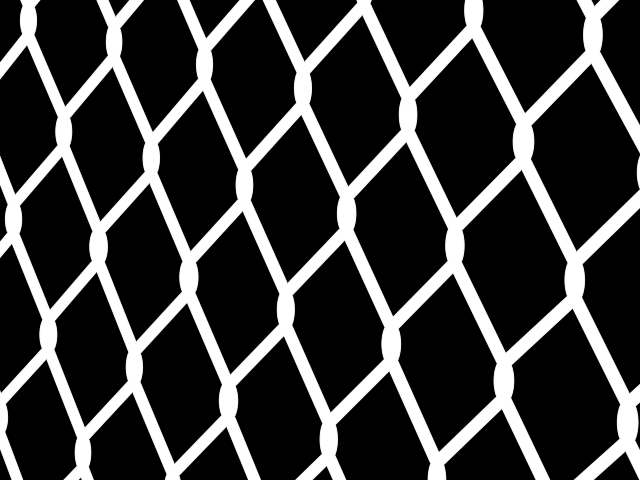
A Shadertoy shader for this pattern:

```glsl
// Knotted diamond netting, white on black, receding to the left.

// Lattice (column, row, 1) to homogeneous canvas position, in canvas heights.
const mat3 LATTICE = mat3(0.1688, -0.0746, -0.0340,
                          0.0686, -0.2439, -0.0165,
                          0.0608,  0.9566,  1.0);

float hash(vec2 id) {
    vec3 h = fract(vec3(id.xyx) * vec3(0.1031, 0.1030, 0.0973));
    h += dot(h, h.yzx + 33.33);
    return fract((h.x + h.y) * h.z);
}

// Knot centre in xy, perspective scale in z; each knot is pulled slightly off the lattice.
vec3 knotAt(vec2 id) {
    vec3 h = LATTICE * vec3(id, 1.0);
    vec2 pull = vec2(hash(id), hash(id + 17.0)) - 0.5;
    return vec3(h.xy + 0.003 * pull, 1.0) / h.z;
}

float segment(vec2 p, vec2 a, vec2 b) {
    vec2 pa = p - a, ba = b - a;
    return length(pa - ba * clamp(dot(pa, ba) / dot(ba, ba), 0.0, 1.0));
}

float ellipse(vec2 p, vec2 radius) {
    float k = length(p / radius);
    return k * (k - 1.0) / max(length(p / (radius * radius)), 1e-3);
}

// Strand from the end of one knot to the facing end of the next; side is +1 for up.
float strand(vec2 p, vec3 a, vec3 b, float side) {
    vec2 stub = vec2(0.0, 0.030 * side);
    float halfWidth = 0.0057 * (a.z + b.z);
    return segment(p, a.xy + stub * a.z, b.xy - stub * b.z) - halfWidth;
}

float net(vec2 p) {
    vec3 q = inverse(LATTICE) * vec3(p, 1.0);
    vec2 nearest = round(q.xy / q.z);
    float d = 1.0;
    for (int row = -1; row <= 1; row++) {
        for (int col = -1; col <= 1; col++) {
            vec2 id = nearest + vec2(col, row);
            vec3 knot = knotAt(id);

            // Knot body, a little fuller or thinner each time
            vec2 radius = vec2(0.0165 + 0.0025 * hash(id + 5.0), 0.041) * knot.z;
            d = min(d, ellipse(p - knot.xy, radius));

            // Steep strand below, shallow strand to the upper right
            d = min(d, strand(p, knot, knotAt(id + vec2(0.0, 1.0)), -1.0));
            d = min(d, strand(p, knot, knotAt(id + vec2(1.0, -1.0)), 1.0));
        }
    }
    return d;
}

void mainImage(out vec4 fragColor, in vec2 fragCoord) {
    float pixel = 1.0 / iResolution.y;
    float d = net(fragCoord * pixel);

    // White cord with a faintly greyer rim
    vec3 cord = vec3(mix(0.95, 1.0, smoothstep(0.001, 0.003, -d)));
    float coverage = smoothstep(0.6 * pixel, -0.6 * pixel, d);
    fragColor = vec4(cord * coverage, 1.0);
}
```
